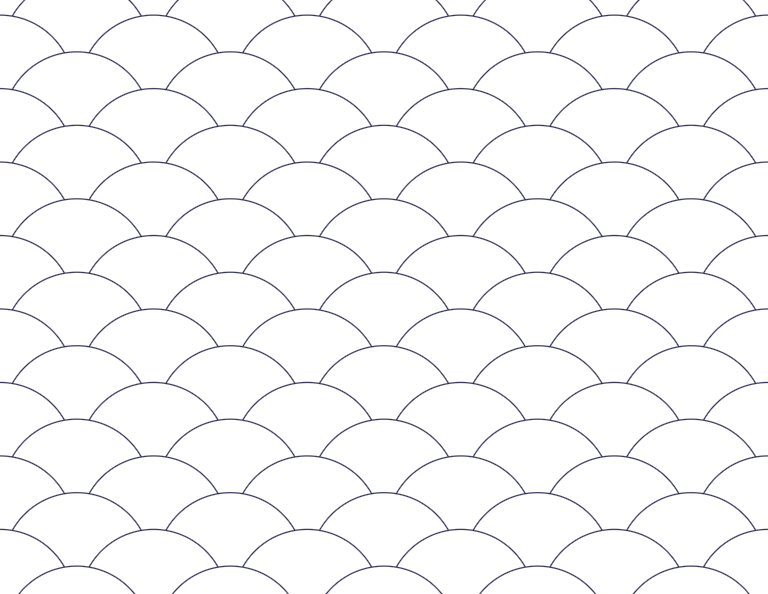
A Shadertoy shader for this pattern:

```glsl
// Overlapping fish-scale arcs in thin navy line on white.
// Staggered rows of discs are composited front to back, lower rows in front,
// so each disc shows only its cap; the outline is a distance-based stroke.

#define COLUMNS 5.0                    // scales across the canvas
#define ROW_STEP 0.04783               // row spacing, in canvas widths
#define RADIUS 0.0963                  // disc radius, in canvas widths
#define FIRST_APEX 0.0197              // depth of the first full row's apex
#define LINE_WIDTH 0.00148             // stroke width, in canvas widths
#define SOFTNESS 1.25                  // edge filter width, in pixels
#define PAPER vec3(1.0)
#define INK vec3(0.14, 0.14, 0.30)

// Signed distance to the nearest disc of a row; odd rows shift half a column.
float rowDistance(vec2 p, float row) {
    float x = p.x * COLUMNS - 0.5 * mod(row, 2.0);
    float dx = (fract(x + 0.5) - 0.5) / COLUMNS;
    float dy = p.y - (FIRST_APEX + row * ROW_STEP + RADIUS);
    return length(vec2(dx, dy)) - RADIUS;
}

// Filtered coverage of the half-line d < 0.
float coverage(float d, float blur) {
    return clamp(0.5 - d / blur, 0.0, 1.0);
}

void mainImage(out vec4 fragColor, in vec2 fragCoord) {
    // Canvas widths, with y measured down from the top edge
    vec2 p = vec2(fragCoord.x, iResolution.y - fragCoord.y) / iResolution.x;
    float blur = SOFTNESS / iResolution.x;
    float frontRow = floor((p.y - FIRST_APEX) / ROW_STEP) + 1.0;

    float ink = 0.0;
    float visible = 1.0;
    for (int i = 0; i < 4; i++) {
        float d = rowDistance(p, frontRow - float(i));
        float outer = coverage(d - 0.5 * LINE_WIDTH, blur);
        float inner = coverage(d + 0.5 * LINE_WIDTH, blur);
        ink += visible * (outer - inner);
        visible *= 1.0 - outer;        // this disc hides the rows behind
    }

    fragColor = vec4(mix(PAPER, INK, clamp(ink, 0.0, 1.0)), 1.0);
}
```
